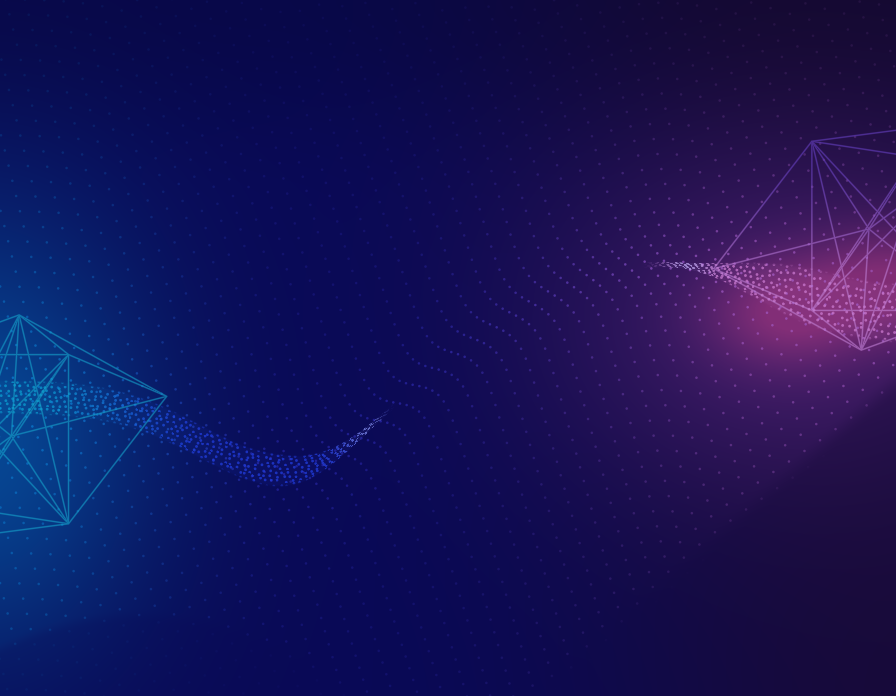
Write a Shadertoy shader that draws this background.

```glsl
// Twisting wave of glowing dots between two wire meshes on a blue to violet night gradient.
#define FIELD_COLUMNS 36.0
#define FIELD_ROWS 46.0
#define FIELD_DOT 0.0017
#define RIBBON_COLUMNS 105.0
#define RIBBON_ROWS 3.5
#define RIBBON_DOT 0.0019
#define LINE_WIDTH 0.0007
#define MESH_ALPHA 0.62
#define MESH_SYMMETRY vec2(1.264, 1.0445)

const int VERTEX_COUNT = 8;
const vec2 VERTICES[VERTEX_COUNT] = vec2[VERTEX_COUNT](
    vec2(1.025, 0.614), vec2(1.166, 0.797), vec2(1.248, 0.671), vec2(1.166, 0.554),
    vec2(1.237, 0.497), vec2(1.342, 0.820), vec2(1.376, 0.765), vec2(1.393, 0.554));

float hash(vec2 p) {
    return fract(sin(dot(p, vec2(127.1, 311.7))) * 43758.5453);
}

// Soft elliptical light, 1 at its centre
float glow(vec2 p, vec2 centre, vec2 radius) {
    vec2 d = (p - centre) / radius;
    return exp(-dot(d, d));
}

float segmentDistance(vec2 p, vec2 a, vec2 b) {
    vec2 ab = b - a;
    return length(p - a - ab * clamp(dot(p - a, ab) / dot(ab, ab), 0.0, 1.0));
}

// Wire mesh: the first vertex joins only its near neighbours
float mesh(vec2 p, float pixel) {
    float d = 1.0;
    for (int i = 0; i < VERTEX_COUNT - 1; i++) {
        for (int j = i + 1; j < VERTEX_COUNT; j++) {
            if (i == 0 && j > 4) break;
            d = min(d, segmentDistance(p, VERTICES[i], VERTICES[j]));
        }
    }
    return 1.0 - smoothstep(LINE_WIDTH - 0.5 * pixel, LINE_WIDTH + pixel, d);
}

// Height of the wave crest along x
float waveHeight(float x) {
    float dip = (x - 0.41) / 0.174;
    return 0.43 + 0.19 * smoothstep(0.42, 0.95, x)
         - 0.106 * exp(-dip * dip) - 0.07 * smoothstep(0.95, 1.3, x);
}

// Round dots on a warped lattice; the Jacobian turns cell offsets into canvas lengths
float dots(vec2 lattice, float radius, float jitter, float pixel) {
    mat2 jacobian = mat2(dFdx(lattice), dFdy(lattice));
    vec2 cell = floor(lattice);
    vec2 shift = vec2(hash(cell), hash(cell + 19.3)) - 0.5;
    vec2 offset = inverse(jacobian) * (lattice - cell - 0.5 - jitter * shift);
    float d = length(offset) * pixel;
    return 1.0 - smoothstep(radius - 0.6 * pixel, radius + 0.7 * pixel, d);
}

void mainImage(out vec4 fragColor, in vec2 fragCoord) {
    float pixel = 1.0 / iResolution.y;
    vec2 p = fragCoord * pixel;
    p.x += 0.5 * (512.0 / 398.0 - iResolution.x * pixel);

    // Borders of the sheet: a diagonal at lower right, a low hill at lower left
    float diagonal = smoothstep(-0.015, 0.03, p.y - 0.144 - 0.865 * (p.x - 0.94));
    float hillTop = 0.112 - 1.2 * (p.x - 0.2) * (p.x - 0.2);
    float hill = smoothstep(-0.008, 0.015, p.y - hillTop);

    // Night gradient and coloured lights
    vec3 color = mix(vec3(0.035, 0.035, 0.335), vec3(0.09, 0.04, 0.225),
                     smoothstep(0.45, 1.25, p.x + 0.15 * (p.y - 0.5)));
    color *= 1.0 - 0.15 * smoothstep(0.7, 1.0, p.y);
    float blueLight = glow(p, vec2(-0.03, 0.37), vec2(0.24, 0.33));
    color = mix(color, vec3(0.02, 0.31, 0.61), 0.88 * blueLight * mix(0.75, 1.0, hill));
    float violetLight = glow(p, vec2(1.15, 0.54), vec2(0.34, 0.25));
    color = mix(color, vec3(0.30, 0.13, 0.46), 0.78 * violetLight * mix(0.6, 1.0, diagonal));
    float pinkLight = glow(p, vec2(1.13, 0.55), vec2(0.11, 0.075))
                    + glow(p, vec2(1.29, 0.59), vec2(0.12, 0.08));
    color = mix(color, vec3(0.62, 0.21, 0.49), 0.7 * min(pinkLight, 1.0));

    // Dot field: strings bend sideways and tighten where they cross the crest
    float d = p.y - waveHeight(p.x);
    float bend = tanh(d / 0.045);
    vec2 field = vec2((p.x + 0.03 * bend + 0.25 * d) * FIELD_COLUMNS,
                      d * FIELD_ROWS + 2.2 * bend);
    vec3 dotColor = mix(vec3(0.04, 0.47, 0.80), vec3(0.19, 0.18, 0.75), smoothstep(0.05, 0.42, p.x));
    dotColor = mix(dotColor, vec3(0.62, 0.34, 0.75), smoothstep(0.55, 1.1, p.x));
    float fieldLight = 0.20 + 0.38 * exp(-abs(d) / 0.10) + 0.35 * blueLight + 0.3 * violetLight;
    fieldLight *= diagonal * mix(0.25, 1.0, hill) * (1.0 - 0.5 * smoothstep(0.65, 1.0, p.y));
    color = mix(color, dotColor, min(fieldLight, 0.8) * dots(field, FIELD_DOT, 0.0, pixel));

    // Ribbon: dense scattered dots between the two pinches and the sides
    float halfWidth = 0.004 + 0.019 * (1.0 - smoothstep(0.38, 0.55, p.x))
                    + 0.036 * smoothstep(0.97, 1.18, p.x);
    float across = d / halfWidth;
    vec2 ribbon = vec2(p.x * RIBBON_COLUMNS + 0.8 * across, across * RIBBON_ROWS);
    float ends = 1.0 - smoothstep(0.52, 0.57, p.x) + smoothstep(0.92, 0.98, p.x);
    float inside = ends * (1.0 - smoothstep(0.9, 1.1, abs(across)));
    float sparkle = glow(p, vec2(0.53, 0.39), vec2(0.045, 0.05))
                  + glow(p, vec2(0.985, 0.618), vec2(0.035, 0.03));
    vec3 ribbonColor = mix(vec3(0.04, 0.62, 0.82), vec3(0.13, 0.24, 0.88), smoothstep(0.03, 0.3, p.x));
    ribbonColor = mix(ribbonColor, vec3(0.80, 0.48, 0.82), smoothstep(0.7, 1.0, p.x));
    ribbonColor = mix(ribbonColor, vec3(0.72, 0.74, 1.0), 0.7 * min(sparkle, 1.0));
    float ribbonDots = dots(ribbon, RIBBON_DOT, 0.6, pixel);
    color = mix(color, ribbonColor, inside * (0.07 + 0.68 * ribbonDots));

    // Meshes: one shape, turned half round for the left side
    vec3 violetLine = mix(vec3(0.76, 0.50, 0.84), vec3(0.40, 0.25, 0.76), smoothstep(0.58, 0.78, p.y));
    color = mix(color, violetLine, MESH_ALPHA * mesh(p, pixel));
    color = mix(color, vec3(0.08, 0.64, 0.80), MESH_ALPHA * mesh(MESH_SYMMETRY - p, pixel));

    fragColor = vec4(color, 1.0);
}
```
